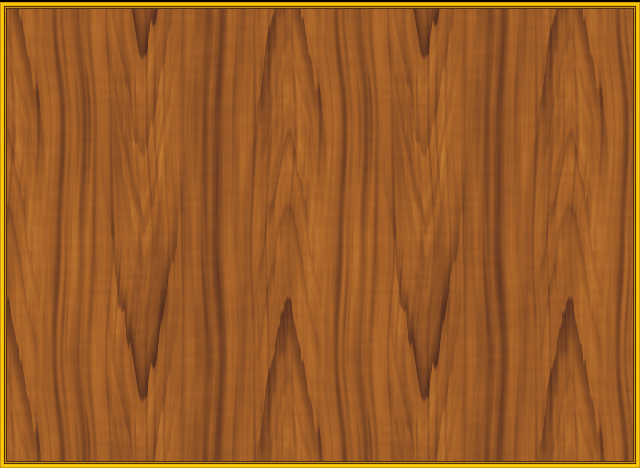
Give the GLSL for this texture, as a WebGL 2 fragment shader.

```glsl
#version 300 es
precision highp float;

uniform vec2 u_resolution;
out vec4 outColor;

// Layout, in units of the canvas height
const vec2 TILE = vec2(0.602, 0.732);
const float TOP_GAP = 0.004;
const float RIM = 0.0018;
const float GOLD_END = 0.0082;
const float INLAY_START = 0.0105;
const float INLAY_END = 0.0130;
const float FRAME_END = 0.0148;

// Figure, in units of one tile
const float V_AXIS = 0.508;
const float ARCH_AXIS = 0.024;
const vec3 V_TIPS = vec3(0.183, 0.67, 0.90);
const vec3 ARCH_TIPS = vec3(0.512, 0.78, 0.0);
const float FIGURE_SLOPE = 3.6;
const float FIGURE_REACH = 0.17;
const float SWAY = 0.035;

// Tone
const float BASE_TONE = 0.94;
const float FIGURE_DEPTH = 0.72;
const float STRIPE_DEPTH = 0.55;
const float PORE_DEPTH = 0.28;

const vec3 UMBER = vec3(0.34, 0.185, 0.12);
const vec3 AMBER = vec3(0.66, 0.385, 0.16);
const vec3 HONEY = vec3(0.76, 0.49, 0.20);
const vec3 GOLD = vec3(0.98, 0.78, 0.02);
const vec3 OCHRE = vec3(0.79, 0.56, 0.08);
const vec3 GROOVE = vec3(0.30, 0.18, 0.06);

// Dark vertical stripes: position, half width, strength
const int STRIPE_COUNT = 8;
const vec3 STRIPES[STRIPE_COUNT] = vec3[](
    vec3(0.208, 0.010, 0.9), vec3(0.234, 0.007, 0.6),
    vec3(0.288, 0.013, 0.9), vec3(0.328, 0.008, 0.7),
    vec3(0.590, 0.004, 0.4), vec3(0.645, 0.004, 0.5),
    vec3(0.735, 0.012, 0.8), vec3(0.775, 0.017, 0.9));

float hash(vec2 p) {
    vec3 q = fract(vec3(p.xyx) * 0.1031);
    q += dot(q, q.yzx + 33.33);
    return fract((q.x + q.y) * q.z);
}

// Value noise that wraps once per tile
float tileNoise(vec2 uv, vec2 cells) {
    vec2 p = uv * cells, i = floor(p), f = fract(p);
    f = f * f * (3.0 - 2.0 * f);
    vec2 a = mod(i, cells), b = mod(i + 1.0, cells), seed = cells * 1.7;
    return mix(mix(hash(a + seed), hash(vec2(b.x, a.y) + seed), f.x),
               mix(hash(vec2(a.x, b.y) + seed), hash(b + seed), f.x), f.y);
}

// Signed offset on a unit circle
float wrapOffset(float x) {
    return fract(x + 0.5) - 0.5;
}

// Dark line at a tip that fades toward the inside of the figure
float fadingBand(float phase, float tip, float width) {
    float t = fract(phase - tip);
    return smoothstep(0.0, 0.025, t) * exp(-t / width);
}

// Nested pointed rings around a vertical axis
float cathedral(float dx, float along, vec3 tips) {
    float phase = along - FIGURE_SLOPE * (length(vec2(dx, 0.012)) - 0.012) - 7.0 * dx * dx;
    float dark = 1.2 * fadingBand(phase, tips.x, 0.11)
               + 0.6 * fadingBand(phase, tips.y, 0.04)
               + 0.7 * fadingBand(phase, tips.z, 0.05);
    dark += 0.3 * (tileNoise(vec2(phase, 0.0), vec2(22.0, 1.0)) - 0.5);
    return dark * smoothstep(FIGURE_REACH, 0.04, abs(dx));
}

vec3 wood(vec2 uv) {
    float sway = SWAY * (tileNoise(uv, vec2(4.0, 3.0)) - 0.5);
    vec2 grain = vec2(uv.x + sway, uv.y);
    float streak = tileNoise(grain, vec2(52.0, 3.0));
    float fiber = tileNoise(grain, vec2(140.0, 9.0));
    float broad = tileNoise(grain, vec2(9.0, 2.0));
    float fleck = tileNoise(uv, vec2(16.0, 70.0));

    // V shapes and arches with feathered edges
    float feather = 0.016 * (streak - 0.5) + 0.012 * (fiber - 0.5) + 0.3 * sway;
    float figure = cathedral(wrapOffset(uv.x - V_AXIS) + feather, uv.y, V_TIPS)
                 + cathedral(wrapOffset(uv.x - ARCH_AXIS) + feather, -uv.y, -ARCH_TIPS);

    // Straight stripes, broken by the fibers
    float stripe = 0.0;
    for (int i = 0; i < STRIPE_COUNT; i++) {
        float d = wrapOffset(grain.x - STRIPES[i].x) / STRIPES[i].y;
        stripe = max(stripe, STRIPES[i].z * exp(-d * d));
    }
    stripe *= 0.6 + 0.6 * tileNoise(grain, vec2(80.0, 4.0));

    float pores = smoothstep(0.66, 0.95, tileNoise(grain, vec2(72.0, 2.0)));
    float tone = BASE_TONE + 0.28 * (broad - 0.5) + 0.30 * (streak - 0.5)
               + 0.20 * (fiber - 0.5) + 0.09 * (fleck - 0.5)
               - FIGURE_DEPTH * figure - STRIPE_DEPTH * stripe - PORE_DEPTH * pores;
    vec3 color = mix(UMBER, AMBER, clamp(tone, 0.0, 1.0));
    return mix(color, HONEY, smoothstep(0.95, 1.4, tone));
}

void main() {
    float pixel = 1.0 / u_resolution.y;
    vec2 p = gl_FragCoord.xy * pixel;
    vec2 size = vec2(u_resolution.x * pixel, 1.0 - TOP_GAP);
    vec2 inset = min(p, size - p);
    float d = min(inset.x, inset.y);

    // Frame layers from the outside inward
    vec4 edges = smoothstep(-0.5 * pixel, 0.5 * pixel, d - vec4(0.0, RIM, GOLD_END, INLAY_START));
    vec2 inner = smoothstep(-0.5 * pixel, 0.5 * pixel, d - vec2(INLAY_END, FRAME_END));
    vec3 color = mix(vec3(0.0), OCHRE, edges.x);
    color = mix(color, GOLD, edges.y);
    color = mix(color, GROOVE, edges.z);
    color = mix(color, OCHRE, edges.w);
    color = mix(color, GROOVE, inner.x);
    color = mix(color, wood(p / TILE), inner.y);
    outColor = vec4(color, 1.0);
}
```
